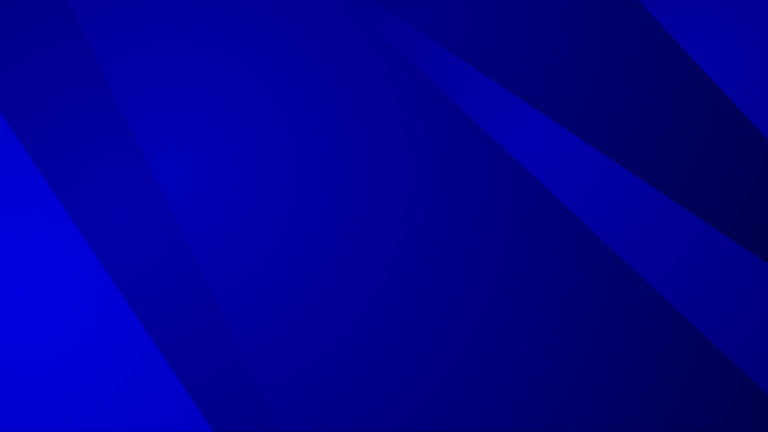
Give the GLSL for this background, as a WebGL 1 fragment shader.

```glsl
precision highp float;
uniform vec2 u_resolution;

// Edges as start.xy, end.xy in units of the canvas height
#define LEFT_EDGE   vec4(0.000, 0.741, 0.495, 0.000)
#define FOLD_EDGE   vec4(0.157, 1.000, 0.648, 0.000)
#define BEAM_LOWER  vec4(0.799, 1.000, 1.778, 0.086)
#define BEAM_UPPER  vec4(0.861, 1.000, 1.778, 0.389)
#define CORNER_EDGE vec4(1.477, 1.000, 1.778, 0.676)
#define RIM_WIDTH   0.010
#define RIM_SHADE   0.93

// Coverage of the half plane to the upper right of an edge
float rightOf(vec2 p, vec4 edge) {
  vec2 dir = normalize(edge.zw - edge.xy);
  float dist = dot(p - edge.xy, vec2(-dir.y, dir.x));
  float pixel = 1.0 / u_resolution.y;
  return smoothstep(-pixel, pixel, dist);
}

// Blue level that fades with distance from a soft light
float glow(vec2 p, vec2 center, float peak, float falloff) {
  return peak - falloff * length(p - center);
}

void main() {
  vec2 p = gl_FragCoord.xy / u_resolution.y;

  // Panels layered from left to right
  float blue = glow(p, vec2(0.05, 0.33), 0.88, 0.22);
  blue = mix(blue, glow(p, vec2(0.28, 0.50), 0.67, 0.24), rightOf(p, LEFT_EDGE));
  blue = mix(blue, glow(p, vec2(0.40, 0.60), 0.72, 0.28), rightOf(p, FOLD_EDGE));
  blue = mix(blue, glow(p, vec2(1.23, 0.68), 0.69, 0.28), rightOf(p, BEAM_LOWER));
  blue = mix(blue, glow(p, vec2(0.95, 0.95), 0.53, 0.23), rightOf(p, BEAM_UPPER));
  blue = mix(blue, glow(p, vec2(1.60, 0.85), 0.65, 0.35), rightOf(p, CORNER_EDGE));

  // Thin shade along the bottom rim
  blue *= mix(RIM_SHADE, 1.0, smoothstep(0.0, RIM_WIDTH, p.y));

  gl_FragColor = vec4(0.0, 0.0, blue, 1.0);
}
```
